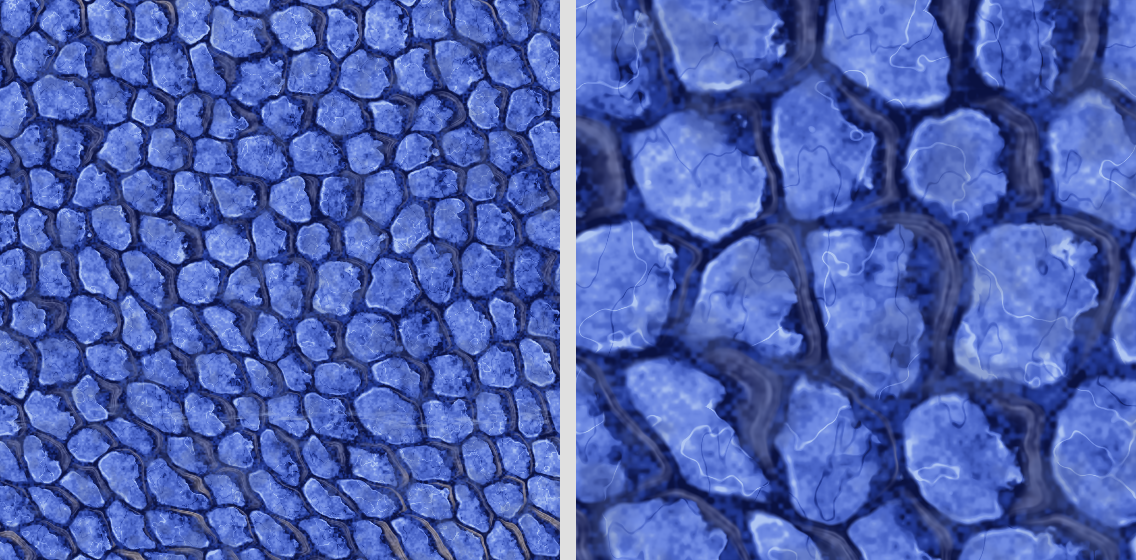
Left, the full canvas; right, a detail of the centre.
Give the GLSL for this texture, as a Shadertoy shader.

```glsl
float hash(vec2 p) {
    vec3 a = fract(p.xyx * vec3(0.1031, 0.1030, 0.0973));
    a += dot(a, a.yzx + 33.33);
    return fract((a.x + a.y) * a.z);
}

float noise(vec2 p) {
    vec2 i = floor(p), f = fract(p);
    f = f * f * (3.0 - 2.0 * f);
    return mix(mix(hash(i), hash(i + vec2(1, 0)), f.x),
               mix(hash(i + vec2(0, 1)), hash(i + vec2(1, 1)), f.x), f.y);
}

float fbm(vec2 p) {
    float sum = 0.0, amp = 0.5;
    for (int k = 0; k < 4; k++) {
        sum += amp * noise(p);
        p = mat2(1.6, 1.2, -1.2, 1.6) * p + 7.3;
        amp *= 0.5;
    }
    return sum;
}

// Jittered centre of a scale in a staggered grid
vec2 scaleCentre(vec2 id) {
    vec2 jitter = vec2(hash(id + 51.0), hash(id + 97.0)) - 0.5;
    return id + 0.5 + vec2(0.5 * mod(id.y, 2.0) - 0.25, 0.0) + 0.36 * jitter;
}

float softMin(float a, float b, float k) {
    float h = max(k - abs(a - b), 0.0) / k;
    return min(a, b) - 0.25 * h * h * k;
}

vec3 blueRamp(float t) {
    vec3 c = mix(vec3(0.04, 0.07, 0.26), vec3(0.13, 0.22, 0.58), smoothstep(0.0, 0.28, t));
    c = mix(c, vec3(0.29, 0.40, 0.79), smoothstep(0.25, 0.52, t));
    c = mix(c, vec3(0.43, 0.54, 0.89), smoothstep(0.5, 0.76, t));
    return mix(c, vec3(0.68, 0.77, 0.95), smoothstep(0.74, 1.08, t));
}

void mainImage(out vec4 fragColor, in vec2 fragCoord) {
    vec2 uv = fragCoord / iResolution.xy;

    // Rows of scales, leaning over towards the bottom
    vec2 warp = vec2(fbm(uv * 5.0), fbm(uv * 5.0 + 40.0)) - 0.47;
    vec2 p = uv * vec2(12.0, 13.0) + 1.2 * warp;
    p += 0.16 * (vec2(fbm(uv * 28.0), fbm(uv * 28.0 + 17.0)) - 0.47);
    p.x -= 5.0 * pow(max(0.6 - uv.y, 0.0), 2.0);

    // Nearest scale
    vec2 cell = floor(p), id = cell, centre = p;
    float nearest = 1e3;
    for (int j = -2; j <= 2; j++)
    for (int i = -2; i <= 2; i++) {
        vec2 other = cell + vec2(i, j), c = scaleCentre(other);
        float dist = length(p - c);
        if (dist < nearest) { nearest = dist; id = other; centre = c; }
    }

    // Rounded distance to its border
    float border = 1.0;
    for (int j = -2; j <= 2; j++)
    for (int i = -2; i <= 2; i++) {
        if (i == 0 && j == 0) continue;
        vec2 c = scaleCentre(id + vec2(i, j));
        border = softMin(border, dot(0.5 * (c + centre) - p, normalize(c - centre)), 0.1);
    }

    // Ragged plate, with a wide gap on its right side
    vec2 offset = p - centre;
    float rnd = hash(id + 11.0);
    float ragged = fbm(uv * 55.0 + 9.0) - 0.47;
    float side = smoothstep(-0.1, 0.9, dot(normalize(offset + 1e-4), vec2(0.96, 0.28)));
    float gapWidth = 0.035 + side * (0.05 + 0.28 * rnd);
    float edge = border - gapWidth - ragged * (0.06 + 0.4 * side);
    float plate = smoothstep(-0.015, 0.03, edge);

    // Plate surface: mottling, grain, stipple, creases and rim
    float mottle = fbm(uv * 75.0) - 0.47;
    float grain = noise(uv * 290.0) - 0.5;
    float tone = 0.65 + 0.14 * (hash(id + 29.0) - 0.5) + 0.7 * mottle + 0.26 * grain;
    tone += 0.35 * (fbm(uv * 4.0 + 3.0) - 0.47) - 0.14 * offset.x;
    float stipple = smoothstep(0.45, 0.7, noise(uv * 140.0))
                  * smoothstep(0.42, 0.6, fbm(uv * 22.0 + 3.0)) * smoothstep(-0.25, 0.25, offset.x);
    tone -= 0.34 * stipple;
    float crease = fbm(uv * vec2(24.0, 15.0) + 60.0) - 0.47;
    tone -= 0.2 * (1.0 - smoothstep(0.0, 0.014, abs(crease)));
    float flake = fbm(uv * 20.0 + 80.0) - 0.5;
    tone += 0.28 * (1.0 - smoothstep(0.0, 0.012, abs(flake)));
    tone -= 0.16 * (1.0 - smoothstep(0.0, 0.14, edge));
    float rim = exp(-pow((edge - 0.045) / 0.028, 2.0));
    tone += 0.42 * rim * smoothstep(0.4, 0.7, noise(uv * 45.0 + 5.0));
    vec3 plateColor = blueRamp(tone);

    // Shadowed gap with a fibrous grey skin strip
    float shade = 0.11 + 0.6 * ragged + 0.3 * grain;
    vec3 gapColor = blueRamp(shade);
    float strip = side * smoothstep(0.015, 0.05, border)
                * (1.0 - smoothstep(0.4, 0.75, border / gapWidth));
    float fibre = noise(vec2(border * 45.0, p.y * 5.0)) + 0.5 * grain;
    vec3 skin = mix(vec3(0.14, 0.17, 0.38), vec3(0.40, 0.43, 0.62), fibre);
    float bare = (1.0 - smoothstep(0.08, 0.24, uv.y)) + smoothstep(0.95, 1.0, uv.y);
    bare *= smoothstep(0.42, 0.55, fbm(uv * 8.0 + 30.0));
    skin = mix(skin, vec3(0.62, 0.59, 0.64) * (0.65 + 0.5 * fibre), bare);
    gapColor = mix(gapColor, skin, strip * 0.9);

    // Dusty grey film and a pale horizontal fold
    vec3 color = mix(gapColor, plateColor, plate);
    float dust = smoothstep(0.48, 0.68, fbm(uv * 34.0 + 21.0));
    color = mix(color, vec3(0.33, 0.40, 0.64), 0.4 * dust);
    float fold = exp(-pow((uv.y - 0.255 + 0.04 * warp.y) / 0.014, 2.0));
    fold *= smoothstep(0.45, 0.75, fbm(uv * vec2(35.0, 130.0)));
    color = mix(color, vec3(0.62, 0.70, 0.90), 0.7 * fold);

    fragColor = vec4(color, 1.0);
}
```
